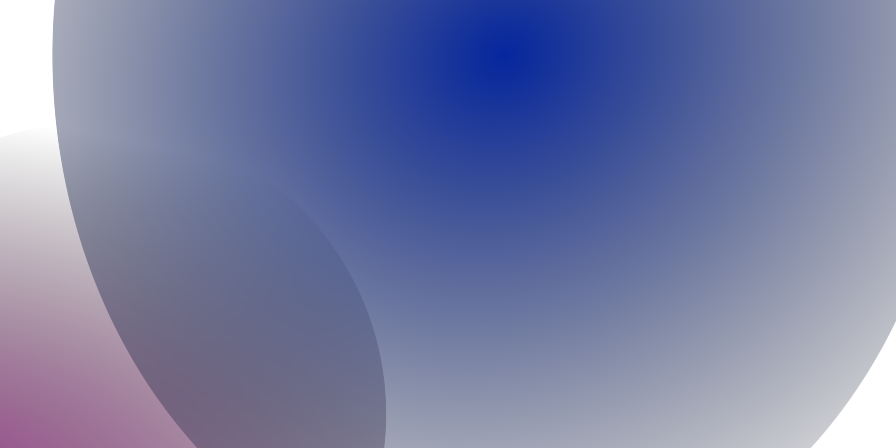
Write a WebGL 2 fragment shader that draws this background.

```glsl
#version 300 es
precision highp float;

uniform vec2 u_resolution;
out vec4 fragColor;

const vec3 WHITE = vec3(1.0);
const vec3 PURPLE = vec3(0.62, 0.18, 0.55);
const vec3 BLUE = vec3(0.02, 0.15, 0.62);

// Distance from a centre, scaled so that the ellipse lies at 1
float ellipseRadius(vec2 p, vec2 center, vec2 radii) {
    return length((p - center) / radii);
}

// Smooth coverage of an ellipse
float ellipseMask(vec2 p, vec2 center, vec2 radii) {
    float r = ellipseRadius(p, center, radii);
    float edge = max(fwidth(r), 1e-5);
    return 1.0 - smoothstep(-0.5 * edge, 0.5 * edge, r - 1.0);
}

// Lean the vertical axis about a centre
vec2 shearX(vec2 p, vec2 center, float amount) {
    return vec2(p.x + amount * (p.y - center.y), p.y);
}

// Gradient from an opaque colour to transparent black, laid over a backdrop
vec3 layFade(vec3 backdrop, vec3 color, float t, float mask) {
    float opacity = 1.0 - clamp(t, 0.0, 1.0);
    return mix(backdrop, color * opacity, opacity * mask);
}

void main() {
    // One unit is the canvas height
    vec2 p = gl_FragCoord.xy / u_resolution.y;
    vec3 color = WHITE;

    // Purple disc, glowing from beyond the lower left corner
    float discMask = ellipseMask(p, vec2(0.208, 0.0755), vec2(0.654, 0.651));
    float discFade = ellipseRadius(p, vec2(-0.344, -0.135), vec2(1.724, 0.885));
    color = layFade(color, PURPLE, discFade, discMask);

    // Large blue oval in front, with a slightly leaning glow
    vec2 ovalCenter = vec2(1.125, 0.877);
    float ovalMask = ellipseMask(p, ovalCenter, vec2(1.008, 1.195));
    vec2 leaning = shearX(p, ovalCenter, -0.12);
    float ovalFade = ellipseRadius(leaning, ovalCenter, vec2(1.56, 1.42));
    color = layFade(color, BLUE, ovalFade, ovalMask);

    fragColor = vec4(color, 1.0);
}
```
